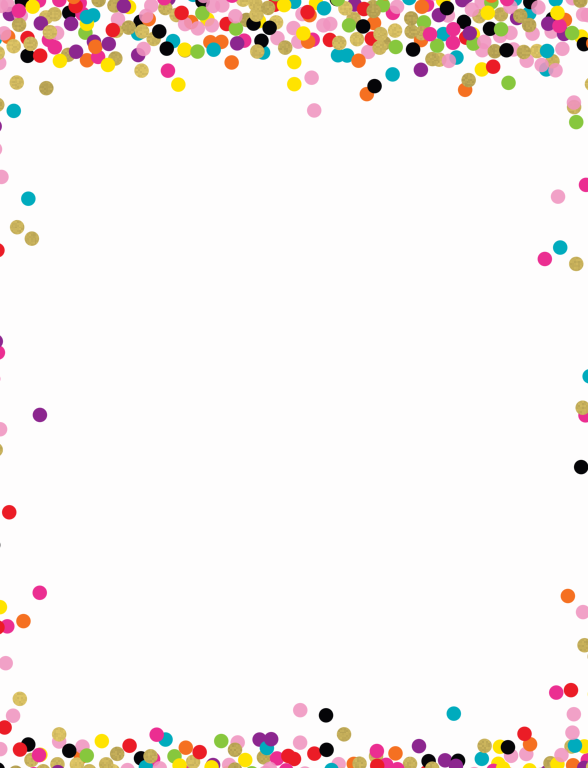
A Shadertoy shader for this background:

```glsl
// Confetti dots framing a white page: dense along the top, lighter at the bottom and sides.

const float CELL = 0.0235;   // scatter grid spacing, in canvas heights
const float RADIUS = 0.0094; // dot radius, in canvas heights

const vec3 PAPER = vec3(0.997, 0.994, 0.994);
const vec3 PALETTE[10] = vec3[10](
    vec3(0.94, 0.58, 0.75),  // pink
    vec3(0.92, 0.18, 0.57),  // magenta
    vec3(0.55, 0.15, 0.56),  // purple
    vec3(0.00, 0.67, 0.74),  // teal
    vec3(0.53, 0.78, 0.24),  // green
    vec3(1.00, 0.89, 0.00),  // yellow
    vec3(0.96, 0.44, 0.13),  // orange
    vec3(0.92, 0.11, 0.15),  // red
    vec3(0.02, 0.02, 0.03),  // black
    vec3(0.79, 0.70, 0.36)   // gold
);

float hash(vec2 p) {
    return fract(sin(dot(p, vec2(127.1, 311.7))) * 43758.5453);
}

// One where x is below a, fading to zero at b
float fadeOut(float a, float b, float x) {
    return 1.0 - smoothstep(a, b, x);
}

// Chance that a dot lies at this place
float dotDensity(vec2 p, float width) {
    float fromTop = 1.0 - p.y;
    float fromSide = max(min(p.x, width - p.x), 0.0);
    float corner = fadeOut(0.0, 0.16, fromSide);

    float top = 0.90 * fadeOut(0.045, 0.110, fromTop)
              + 0.10 * fadeOut(0.115, 0.150, fromTop);

    // The lower edge fills up towards its corners
    float bottom = (0.68 + 0.12 * corner) * fadeOut(0.005, 0.048 + 0.03 * corner, p.y)
                 + 0.10 * fadeOut(0.060, 0.085, p.y);

    // Sides thin out towards the middle of the page
    float towardsEnds = smoothstep(0.12, 0.40, abs(p.y - 0.45));
    float sides = mix(0.12, 0.40, towardsEnds) * exp(-pow(fromSide / 0.030, 2.0));
    sides *= fadeOut(0.060, 0.085, fromSide);

    return max(max(top, bottom), sides);
}

// Paints one layer of jittered dots over the given colour
vec3 paintDots(vec3 color, vec2 p, float width, float layer) {
    vec2 offset = layer * vec2(0.011, 0.013);
    vec2 home = floor((p + offset) / CELL);
    float pixel = 1.0 / iResolution.y;

    for (int j = -1; j <= 1; j++)
    for (int i = -1; i <= 1; i++) {
        vec2 cell = home + vec2(i, j);
        vec2 seed = cell + layer * 71.0;
        vec2 jitter = vec2(hash(seed + 3.1), hash(seed + 17.7));
        vec2 center = (cell + 0.15 + 0.70 * jitter) * CELL - offset;
        if (hash(seed + 41.3) >= dotDensity(center, width)) continue;

        // Pink and gold fill more slots than the other colours
        float slot = floor(hash(seed + 59.9) * 14.5) - 2.0;
        int ink = int(clamp(slot, 0.0, 9.0));
        vec3 dotColor = PALETTE[ink];
        float opacity = ink == 0 ? 0.88 : 1.0;

        // Gold dots vary in tone and carry a glitter grain
        if (ink == 9) {
            float grain = hash(floor(p * 400.0)) - 0.5;
            dotColor *= 0.90 + 0.18 * hash(seed + 83.0) + 0.10 * grain;
        }

        float edge = length(p - center) - RADIUS;
        float coverage = fadeOut(-0.75 * pixel, 0.75 * pixel, edge);
        color = mix(color, dotColor, coverage * opacity);
    }
    return color;
}

void mainImage(out vec4 fragColor, in vec2 fragCoord) {
    vec2 p = fragCoord / iResolution.y;
    float width = iResolution.x / iResolution.y;

    vec3 color = paintDots(PAPER, p, width, 0.0);
    color = paintDots(color, p, width, 1.0);
    fragColor = vec4(color, 1.0);
}
```
